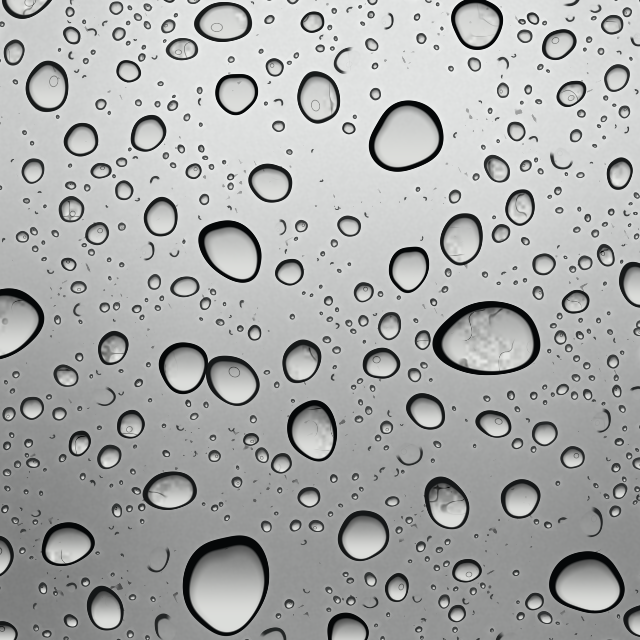
Give the GLSL for this texture, as a WebGL 2 fragment shader.

```glsl
#version 300 es
precision highp float;
// Water drops with dark refracting rims scattered over a grey glass pane.

uniform vec2 u_resolution;
out vec4 fragColor;

struct Drop { vec2 centre; float radius; float seed; };

float hash(vec2 p) {
    return fract(sin(dot(p, vec2(127.1, 311.7))) * 43758.5453);
}

float noise(vec2 p) {
    vec2 i = floor(p), f = fract(p);
    f = f * f * (3.0 - 2.0 * f);
    return mix(mix(hash(i), hash(i + vec2(1, 0)), f.x),
               mix(hash(i + vec2(0, 1)), hash(i + vec2(1, 1)), f.x), f.y);
}

mat2 rotation(float angle) {
    float c = cos(angle), s = sin(angle);
    return mat2(c, s, -s, c);
}

// The drop in the turned grid cell around p; radius 0 means an empty cell.
Drop dropAt(vec2 p, float layer) {
    float cells = 4.0 * pow(1.85, layer);
    mat2 turn = rotation(0.4 + 0.9 * layer);
    vec2 shift = vec2(7.3, 3.6) * (layer + 1.0);
    vec2 id = floor(turn * p * cells + shift);
    float skew = layer > 0.5 && layer < 2.5 ? 0.8 : 1.4;
    float radius = mix(0.13, 0.3, pow(hash(id + 5.7), skew));
    vec2 jitter = vec2(hash(id + 1.3), hash(id + 2.9)) - 0.5;
    vec2 middle = id + 0.5 + jitter * (1.0 - 2.7 * radius);
    vec2 centre = transpose(turn) * ((middle - shift) / cells);
    float present = step(hash(id + 8.1), layer < 0.5 ? 0.5 : 0.83 - 0.1 * layer);
    return Drop(centre, present * radius / cells, hash(id + 31.4));
}

// Small drops give way to larger ones.
bool isCrowded(Drop drop, float layer) {
    for (float bigger = 0.0; bigger < layer; bigger++) {
        Drop other = dropAt(drop.centre, bigger);
        float reach = 1.22 * other.radius + 1.15 * drop.radius;
        if (other.radius > 0.0 && distance(drop.centre, other.centre) < reach) return true;
    }
    return false;
}

// Pane lit from above, dimmer towards the sides, with grain and dust.
vec3 pane(vec2 p, float x) {
    float tone = mix(0.585, 0.885, smoothstep(0.08, 0.88, p.y));
    tone -= 0.09 * smoothstep(0.35, 0.0, x) + 0.04 * smoothstep(0.75, 1.0, x);
    tone += 0.02 * (noise(rotation(0.6) * p * 250.0) - 0.5);
    float dust = noise(rotation(1.1) * p * 150.0) * (0.6 + 0.4 * noise(p * 22.0));
    tone -= 0.25 * smoothstep(0.8, 0.9, dust);
    return tone * vec3(0.992, 1.0, 0.997);
}

vec3 paintDrop(vec3 colour, vec2 p, Drop drop, float layer, float soft) {
    vec2 offset = p - drop.centre;
    float seed = drop.seed;

    // Uneven oval outline
    float stretch = 1.0 + 0.17 * fract(seed * 17.0);
    vec2 q = rotation(6.283 * fract(seed * 7.0)) * offset * vec2(1.0 / stretch, stretch);
    float angle = atan(q.y, q.x);
    float bumps = 1.0 + 0.04 * sin(2.0 * angle + seed * 90.0)
                + (layer < 0.5 ? 0.045 : 0.02) * sin(3.0 * angle + seed * 40.0)
                + 0.012 * sin(5.0 * angle + seed * 70.0);
    float d = length(q) - drop.radius * bumps;

    // Rim, heavier on the upper left
    float facing = dot(offset, vec2(-0.35, 0.93)) / max(length(offset), 1e-4);
    float width = (0.0018 + 0.11 * drop.radius) * (1.0 + mix(0.55, 0.15, p.y) * facing);
    width *= 0.8 + 0.4 * noise(q / drop.radius * 1.5 + seed * 60.0);
    float body = smoothstep(soft, -soft, d);
    float inner = smoothstep(soft, -soft - 0.25 * width, d + width);

    // Some small drops are only broken arcs
    float broken = step(1.5, layer) * step(0.78, fract(seed * 13.0));
    float arc = smoothstep(-0.2, 0.4, sin(angle + seed * 50.0));
    float rim = (body - inner) * mix(1.0, arc, broken);

    // Inverted light inside, with a shaded crescent under the rim
    float height = offset.y / drop.radius;
    vec3 shade = colour * mix(0.75, 0.92, p.y);
    vec3 inside = mix(vec3(0.86, 0.865, 0.855), shade, smoothstep(-0.7, 1.0, height));
    float crescent = smoothstep(2.6 * width, width, -d) * (0.5 + 0.5 * facing);
    inside *= 1.0 - 0.35 * crescent;

    // Streaks, mottling and small trapped rings
    float streak = smoothstep(0.05, 0.0, abs(noise(p * 45.0 + seed * 80.0) - 0.5));
    float patches = smoothstep(0.4, 0.65, noise(p * 28.0 + seed * 30.0));
    float marked = step(layer, 2.5) * step(0.4, fract(seed * 23.0));
    inside -= marked * patches * (0.28 * streak + 0.2 * (noise(p * 170.0) - 0.35));
    vec2 spot = 0.35 * drop.radius * vec2(sin(seed * 99.0), cos(seed * 99.0));
    float ring = abs(length(q - spot) - 0.2 * drop.radius) - 0.0006;
    inside -= 0.3 * step(0.6, fract(seed * 29.0)) * step(0.5, layer) * smoothstep(soft, -soft, ring);

    colour += 0.06 * exp(-max(d, 0.0) * 300.0) * (1.0 - body) * (1.0 - broken);
    colour = mix(colour, inside, inner * (1.0 - 0.9 * broken));
    vec3 rimColour = mix(vec3(0.02, 0.028, 0.031), vec3(0.16, 0.17, 0.17), layer / 4.0);
    return mix(colour, rimColour, rim * (1.0 - 0.05 * layer));
}

void main() {
    vec2 p = gl_FragCoord.xy / u_resolution.y;
    float soft = max(0.0008, 0.6 / u_resolution.y);
    vec3 colour = pane(p, gl_FragCoord.x / u_resolution.x);
    for (float layer = 0.0; layer < 5.0; layer++) {
        Drop drop = dropAt(p, layer);
        if (drop.radius > 0.0 && !isCrowded(drop, layer)) {
            colour = paintDrop(colour, p, drop, layer, soft);
        }
    }
    fragColor = vec4(clamp(colour, 0.0, 1.0), 1.0);
}
```
